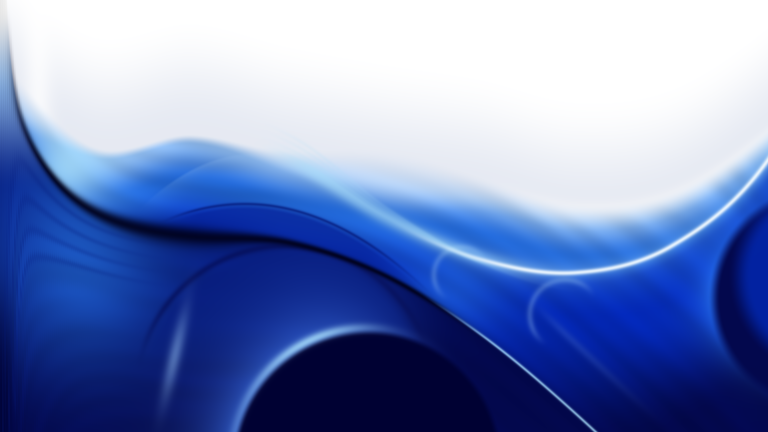
This background is drawn by a WebGL 2 fragment shader. Its source:

```glsl
#version 300 es
precision highp float;
uniform vec2 u_resolution;
out vec4 outColor;

#define HEIGHT 9.0
#define PAPER vec3(0.90, 0.915, 0.95)
#define PALE vec3(0.56, 0.73, 0.93)
#define CYAN vec3(0.66, 0.87, 0.98)
#define AZURE vec3(0.13, 0.40, 0.83)
#define ROYAL vec3(0.01, 0.15, 0.70)
#define INDIGO vec3(0.02, 0.10, 0.48)
#define NAVY vec3(0.01, 0.03, 0.30)
#define MIDNIGHT vec3(0.0, 0.005, 0.20)
#define STRANDS 4
#define SILK 0.16

float bell(float x, float center, float width) {
  float t = (x - center) / width;
  return exp(-t * t);
}

// Catmull-Rom profile: knots two units apart, one extra knot at each end
float spline(float x, float k[11]) {
  float s = clamp(x / 2.0, 0.0, 7.999);
  int i = int(s);
  float t = fract(s);
  float a = k[i], b = k[i + 1], c = k[i + 2], d = k[i + 3];
  return b + 0.5 * t * (c - a + t * (2.0 * a - 5.0 * b + 4.0 * c - d + t * (3.0 * (b - c) + d - a)));
}

// Height difference turned into an approximate distance
float toDistance(float g, float pixel) {
  return g * pixel / max(length(vec2(dFdx(g), dFdy(g))), 1e-5);
}

vec2 hashGradient(vec2 cell) {
  float a = 6.2832 * fract(sin(dot(cell, vec2(127.1, 311.7))) * 43758.5);
  return vec2(cos(a), sin(a));
}

float gradientNoise(vec2 p) {
  vec2 i = floor(p), f = p - i, e = vec2(1.0, 0.0);
  vec2 u = f * f * f * (f * (f * 6.0 - 15.0) + 10.0);
  float low = mix(dot(hashGradient(i), f), dot(hashGradient(i + e), f - e), u.x);
  float high = mix(dot(hashGradient(i + e.yx), f - e.yx), dot(hashGradient(i + 1.0), f - 1.0), u.x);
  return mix(low, high, u.y);
}

// Thin arc lit on its upper left side
float hook(vec2 q, float radius) {
  return bell(length(q), radius, 0.07) * smoothstep(-0.3, 0.5, q.y - q.x);
}

void main() {
  float pixel = HEIGHT / u_resolution.y;
  vec2 p = gl_FragCoord.xy * pixel;
  float x = p.x, y = p.y;

  // Main profiles: veil edge, bright ribbon, dark ridge with a steep left wall
  float veil = spline(x, float[11](8.4, 7.12, 5.81, 6.10, 5.62, 5.25, 4.94, 4.46, 4.73, 6.02, 8.0));
  float ribbon = spline(x, float[11](5.9, 5.9, 6.0, 6.1, 5.62, 4.44, 3.60, 3.32, 3.88, 5.67, 9.5));
  float ridge = spline(x, float[11](4.1, 4.08, 4.06, 4.01, 3.94, 3.27, 2.02, 0.35, -1.6, -3.9, -6.3));
  ridge += 3.65 * exp(-x / 1.02) + 7.5 * exp(-x / 0.098);
  float depth = veil - y;
  float dRibbon = toDistance(y - ribbon, pixel);
  float dRidge = toDistance(y - ridge, pixel);
  float silk = 1.0 + SILK * gradientNoise(vec2(x * 0.4 + y * 0.3, dRidge * 2.5));

  // White field
  vec3 sky = mix(PAPER, vec3(1.0), smoothstep(0.2, 2.6, -depth));
  sky = mix(sky, vec3(0.98), 0.8 * bell(depth, -0.05, 0.25) * smoothstep(9.5, 12.0, x));
  sky = mix(sky, vec3(1.0), 0.7 * bell(x, 0.8, 0.3));

  // Blue drape under the veil
  vec3 drape = mix(PALE, AZURE, smoothstep(0.0, 0.85, depth));
  drape = mix(drape, ROYAL, smoothstep(0.8, 2.1, depth));
  drape = mix(drape, NAVY, smoothstep(2.0, 4.7, depth));
  drape = mix(drape, ROYAL, 0.5 * smoothstep(0.05, -0.3, dRibbon) * smoothstep(9.5, 12.0, x) * smoothstep(1.5, 3.5, y));
  drape = mix(drape, AZURE, 0.6 * bell(x, 9.4, 1.3) * bell(y, 3.0, 0.9));
  drape *= silk;

  // Overlapping arches in the drape
  float arch = toDistance(y - 4.75 + 0.125 * (x - 5.1) * (x - 5.1), pixel);
  float archFade = smoothstep(3.2, 4.2, x) * smoothstep(9.2, 7.5, x);
  drape = mix(drape, vec3(0.02, 0.13, 0.60), 0.75 * archFade * smoothstep(0.03, -0.12, arch));
  drape = mix(drape, INDIGO, 0.7 * archFade * bell(arch, 0.0, 0.035));
  float fold = toDistance(y - 5.79 + 0.2 * (x - 5.3) * (x - 5.3), pixel);
  float foldFade = smoothstep(2.8, 4.0, x) * smoothstep(6.8, 5.5, x);
  drape = mix(drape, PALE, 0.28 * foldFade * exp(-abs(fold) / 0.16) * smoothstep(0.04, -0.04, fold));
  drape = mix(drape, CYAN, 0.85 * bell(x, 1.4, 0.9) * bell(y, 5.5, 0.85));

  // Crescent at the right
  float rim = length(p - vec2(17.08, 2.79)) - 2.29;
  drape = mix(drape, vec3(0.16, 0.46, 0.95), 0.75 * exp(-max(rim, 0.0) / 0.4) * bell(y, 3.0, 1.5));
  vec3 hollow = mix(NAVY, ROYAL * 0.9, smoothstep(0.15, -0.35, length(p - vec2(17.3, 3.25)) - 2.0));
  drape = mix(drape, hollow, smoothstep(0.05, -0.22, rim));

  // Small hooks and a faint trailing crease
  float hooks = hook(p - vec2(11.77, 2.44), 0.73) + hook(p - vec2(9.62, 3.27), 0.58);
  float crease = bell(y + 0.94 * (x - 11.25), 2.54, 0.12) * smoothstep(11.0, 11.8, x) * smoothstep(0.0, 2.0, y);
  drape = mix(drape, PALE, 0.3 * hooks + 0.13 * crease);

  float blur = 0.1 + 0.55 * bell(x, 8.2, 2.0) + 0.2 * smoothstep(9.0, 12.0, x) + 0.5 * bell(x, 0.0, 1.2);
  vec3 color = mix(sky, drape, smoothstep(-blur, blur, depth));

  // Luminous ribbon and its fanning strands
  float broad = smoothstep(5.3, 6.8, x) * smoothstep(12.5, 9.0, x);
  color = mix(color, CYAN, 0.6 * broad * bell(dRibbon, 0.04, 0.16));
  for (int i = 1; i <= STRANDS; i++) {
    float offset = 0.11 * float(i) * (9.6 - x) / 3.0;
    color = mix(color, CYAN, 0.16 * broad * bell(dRibbon, offset, 0.045));
  }
  float core = smoothstep(8.0, 11.0, x);
  color = mix(color, CYAN, 0.4 * core * exp(-abs(dRibbon) / 0.15));
  color = mix(color, vec3(0.95, 0.98, 1.0), 0.9 * core * bell(dRibbon, 0.0, 0.05));

  // Lower field with its left glow
  vec3 lower = mix(NAVY, INDIGO, smoothstep(0.0, 3.5, y) * smoothstep(11.0, 6.0, x));
  lower = mix(lower, AZURE * 0.95, 0.8 * bell(x, 1.7, 1.7) * bell(y, 3.7, 2.2));
  lower = mix(lower, PALE, smoothstep(5.0, 7.6, y));
  lower = mix(lower, vec3(0.97), smoothstep(7.0, 8.8, y));
  lower = mix(lower, MIDNIGHT, 0.8 * smoothstep(0.5, 0.0, x) * smoothstep(4.0, 0.5, y));
  lower *= silk;
  for (int i = 1; i <= STRANDS; i++)
    lower = mix(lower, INDIGO, 0.25 * bell(dRidge, -0.27 * float(i), 0.05) * smoothstep(4.0, 1.5, x) * smoothstep(7.0, 5.0, y));

  // Inner arch, light beam and dark dome
  float vault = length(p - vec2(5.94, 0.77)) - 3.1;
  float vaultFade = smoothstep(1.2, 2.8, y);
  lower = mix(lower, INDIGO, 0.85 * vaultFade * smoothstep(0.05, -0.3, vault));
  lower = mix(lower, NAVY, 0.6 * vaultFade * bell(vault, 0.0, 0.07));
  float dome = length(p - vec2(7.65, -0.69)) - 2.81;
  float lit = smoothstep(9.6, 5.8, x);
  lower = mix(lower, vec3(0.24, 0.45, 0.90), 0.75 * lit * exp(-max(dome, 0.0) / 0.8));
  lower = mix(lower, PALE, 0.5 * bell(x - 0.227 * (y - 1.4), 3.6, 0.14) * bell(y, 1.6, 0.9));
  lower = mix(lower, MIDNIGHT, smoothstep(0.04, -0.12, dome));
  lower = mix(lower, CYAN, 0.8 * bell(dome, 0.05, 0.1) * bell(x, 6.4, 1.3));
  color = mix(color, lower, smoothstep(pixel, -pixel, dRidge));

  // Dark ridge, turning into a fine bright edge
  float thickness = 0.06 + 0.14 * bell(x, 3.6, 1.8);
  float shade = smoothstep(9.0, 5.0, y) * smoothstep(10.5, 8.5, x);
  color = mix(color, MIDNIGHT * 0.5, 0.9 * shade * bell(dRidge, 0.0, thickness));
  color = mix(color, CYAN, 0.75 * smoothstep(8.8, 10.5, x) * bell(dRidge, 0.02, 0.03));

  outColor = vec4(clamp(color, 0.0, 1.0), 1.0);
}
```
